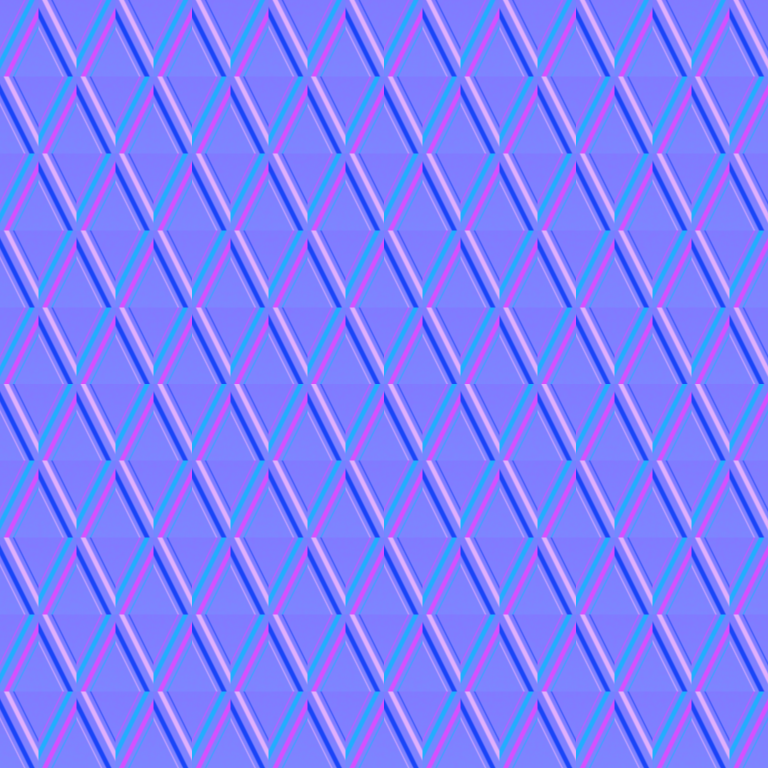
Write a three.js fragment shader that draws this texture map.

```glsl
// Normal map of a diamond lattice: half-cells crossed by alternating bevelled diagonal bars.
varying vec2 vUv;

const vec2 HALF_CELLS = vec2(20.0, 10.0);   // half-cells across, rows up
// Distances below are measured across a bar, in half-cell widths
const float BEVEL_CENTRE = 0.165;
const float BEVEL_HALF = 0.066;
const float GROOVE_CENTRE = 0.355;
const float GROOVE_HALF = 0.016;
const float GROOVE_STRENGTH = 0.8;
const float EDGE_SOFTNESS = 0.026;
const float CORE_TINT = 0.14;
const float SAMPLE_SPREAD = 0.0005;         // smoothing offset in canvas units
const float GRAIN_SCALE = 170.0;
const float GRAIN_STRENGTH = 0.02;

const vec3 FLAT_TOP = vec3(0.505, 0.48, 1.0);
const vec3 FLAT_BOTTOM = vec3(0.495, 0.52, 1.0);
const vec3 MAGENTA = vec3(0.84, 0.31, 1.0);
const vec3 PINK = vec3(0.88, 0.69, 0.99);
const vec3 BLUE = vec3(0.10, 0.27, 0.97);
const vec3 CYAN = vec3(0.13, 0.68, 1.0);

vec2 hash2(vec2 p) {
  vec2 q = vec2(dot(p, vec2(127.1, 311.7)), dot(p, vec2(269.5, 183.3)));
  return fract(sin(q) * 43758.5);
}

// Distance to the nearest scattered point
float cellular(vec2 p) {
  vec2 base = floor(p);
  float nearest = 2.0;
  for (int j = -1; j <= 1; j++) {
    for (int i = -1; i <= 1; i++) {
      vec2 cell = base + vec2(float(i), float(j));
      nearest = min(nearest, distance(p, cell + hash2(cell)));
    }
  }
  return nearest;
}

// Soft stripe around a centre line
float stripe(float d, float centre, float halfWidth) {
  float edge = abs(d - centre) - halfWidth;
  return 1.0 - smoothstep(-EDGE_SOFTNESS, EDGE_SOFTNESS, edge);
}

vec3 lattice(vec2 uv) {
  vec2 grid = uv * HALF_CELLS;
  vec2 cell = floor(grid);
  vec2 local = fract(grid);

  // Bars fall or rise in a checkerboard of half-cells
  bool falling = mod(cell.x + cell.y, 2.0) < 0.5;
  float across = falling ? local.x + local.y - 1.0 : local.x - local.y;
  vec3 leftTone = falling ? BLUE : CYAN;
  vec3 rightTone = falling ? PINK : MAGENTA;

  // Flat ground, tilting slightly within each row
  vec3 color = mix(FLAT_BOTTOM, FLAT_TOP, local.y);

  // Raised core and its two bevels
  float core = stripe(across, 0.0, BEVEL_CENTRE);
  color = mix(color, falling ? color : CYAN, core * CORE_TINT);
  color = mix(color, leftTone, stripe(across, -BEVEL_CENTRE, BEVEL_HALF));
  color = mix(color, rightTone, stripe(across, BEVEL_CENTRE, BEVEL_HALF));

  // Thin outer grooves slope the opposite way
  float leftGroove = stripe(across, -GROOVE_CENTRE, GROOVE_HALF);
  float rightGroove = stripe(across, GROOVE_CENTRE, GROOVE_HALF);
  color = mix(color, rightTone, leftGroove * GROOVE_STRENGTH);
  return mix(color, leftTone, rightGroove * GROOVE_STRENGTH);
}

void main() {
  // Average four samples to smooth the half-cell borders
  vec3 color = vec3(0.0);
  for (int j = 0; j < 2; j++) {
    for (int i = 0; i < 2; i++) {
      vec2 offset = vec2(float(i), float(j)) - 0.5;
      color += 0.25 * lattice(vUv + offset * SAMPLE_SPREAD * 2.0);
    }
  }

  // Fine surface grain
  float grain = cellular(vUv * GRAIN_SCALE) - 0.45;
  color.rg += vec2(grain, -grain) * GRAIN_STRENGTH;
  gl_FragColor = vec4(clamp(color, 0.0, 1.0), 1.0);
}
```
